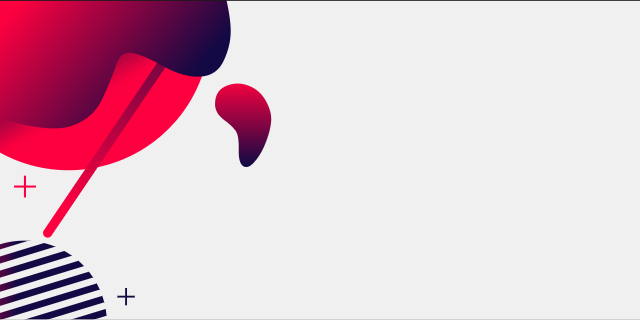
Reproduce this background procedurally as a Shadertoy shader.

```glsl
const vec3 PAPER = vec3(0.943);
const vec3 RED = vec3(0.99, 0.0, 0.25);
const vec3 NAVY = vec3(0.075, 0.035, 0.265);
const int KNOTS = 12;
const int STEPS = 8;

float coverage(float dist, float pixel) {
    return clamp(0.5 - dist / pixel, 0.0, 1.0);
}

float segmentDistance(vec2 p, vec2 a, vec2 b) {
    vec2 ab = b - a;
    return length(p - a - ab * clamp(dot(p - a, ab) / dot(ab, ab), 0.0, 1.0));
}

float plusDistance(vec2 p, vec2 center, float reach, float halfWidth) {
    vec2 q = abs(p - center);
    return max(max(q.x, q.y) - reach, min(q.x, q.y) - halfWidth);
}

// Progress from a to b, measured along the line joining them
float ramp(vec2 p, vec2 a, vec2 b) {
    return clamp(dot(p - a, b - a) / dot(b - a, b - a), 0.0, 1.0);
}

// Signed distance to a closed quadratic B-spline
float blobDistance(vec2 p, vec2 knots[KNOTS]) {
    float nearest = 1e3;
    float side = 1.0;
    vec2 previous = 0.5 * (knots[KNOTS - 1] + knots[0]);
    for (int i = 0; i < KNOTS; i++) {
        vec2 start = 0.5 * (knots[(i + KNOTS - 1) % KNOTS] + knots[i]);
        vec2 end = 0.5 * (knots[i] + knots[(i + 1) % KNOTS]);
        for (int j = 1; j <= STEPS; j++) {
            float t = float(j) / float(STEPS);
            vec2 current = mix(mix(start, knots[i], t), mix(knots[i], end, t), t);
            nearest = min(nearest, segmentDistance(p, previous, current));
            // Flip the side at each edge crossed by a ray to the right
            if ((previous.y > p.y) != (current.y > p.y)) {
                float along = (p.y - previous.y) / (current.y - previous.y);
                if (p.x < mix(previous.x, current.x, along)) side = -side;
            }
            previous = current;
        }
    }
    return side * nearest;
}

float stripedDiscDistance(vec2 p, vec2 center, float radius, vec2 normal, float period) {
    vec2 q = p - center;
    float phase = fract(dot(q, normal) / period + 0.5) - 0.5;
    return max(length(q) - radius, (abs(phase) - 0.25) * period);
}

void mainImage(out vec4 fragColor, in vec2 fragCoord) {
    float pixel = 1.0 / iResolution.y;
    vec2 p = fragCoord * pixel;
    vec3 color = PAPER;

    // Large red disc, shaded below the wave
    float disc = length(p - vec2(0.214, 0.911)) - 0.443;
    float shade = 1.0 - smoothstep(0.0, 1.0, ramp(p, vec2(0.195, 0.743), vec2(0.25, 0.648)));
    color = mix(color, mix(RED, NAVY, 0.35 * shade), coverage(disc, pixel));

    // Diagonal rounded bar
    float bar = segmentDistance(p, vec2(0.149, 0.272), vec2(0.534, 0.841)) - 0.0145;
    float barFade = ramp(p, vec2(0.2, 0.346), vec2(0.51, 0.805));
    color = mix(color, mix(RED, NAVY, 0.57 * barFade), coverage(bar, pixel));

    // Wave in the upper corner
    vec2 waveKnots[KNOTS] = vec2[KNOTS](
        vec2(-0.156, 1.156), vec2(0.682, 1.104), vec2(0.721, 0.948),
        vec2(0.721, 0.857), vec2(0.677, 0.763), vec2(0.573, 0.758),
        vec2(0.448, 0.828), vec2(0.378, 0.841), vec2(0.349, 0.755),
        vec2(0.292, 0.630), vec2(0.156, 0.583), vec2(-0.156, 0.677));
    float waveFade = ramp(p, vec2(0.04, 0.967), vec2(0.471, 0.608));
    color = mix(color, mix(RED, NAVY, waveFade), coverage(blobDistance(p, waveKnots), pixel));

    // Curved drop
    vec2 dropKnots[KNOTS] = vec2[KNOTS](
        vec2(0.672, 0.646), vec2(0.672, 0.703), vec2(0.703, 0.734),
        vec2(0.758, 0.742), vec2(0.815, 0.714), vec2(0.849, 0.651),
        vec2(0.846, 0.596), vec2(0.818, 0.521), vec2(0.776, 0.471),
        vec2(0.745, 0.490), vec2(0.747, 0.573), vec2(0.729, 0.604));
    float dropFade = ramp(p, vec2(0.77, 0.75), vec2(0.77, 0.485));
    color = mix(color, mix(RED, NAVY, dropFade), coverage(blobDistance(p, dropKnots), pixel));

    // Striped disc with a warm left rim
    float stripes = stripedDiscDistance(p, vec2(0.076, -0.010), 0.258, vec2(-0.292, 0.956), 0.0422);
    vec3 stripeColor = mix(NAVY, RED, 0.25 * (1.0 - smoothstep(0.0, 0.06, p.x)));
    color = mix(color, stripeColor, coverage(stripes, pixel));

    // Plus signs
    float redPlus = plusDistance(p, vec2(0.078, 0.417), 0.034, 0.0032);
    float navyPlus = plusDistance(p, vec2(0.394, 0.073), 0.027, 0.0029);
    color = mix(color, RED, coverage(redPlus, pixel));
    color = mix(color, NAVY, coverage(navyPlus, pixel));

    // Hairlines along the top and bottom
    color = mix(color, vec3(0.1), coverage(0.9974 - p.y, pixel));
    color = mix(color, vec3(0.78), coverage(p.y - 0.0022, pixel));

    fragColor = vec4(color, 1.0);
}
```
